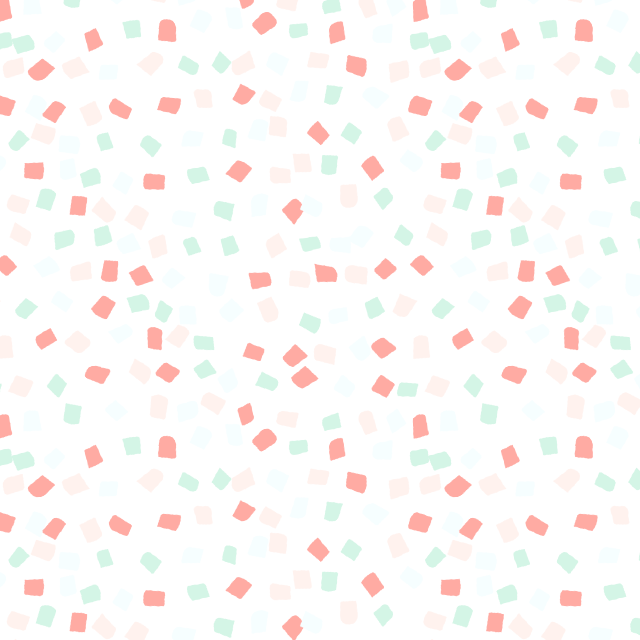
Give the GLSL for this pattern, as a WebGL 1 fragment shader.

```glsl
precision highp float;

uniform vec2 u_resolution;

const float TAU = 6.2831853;
const float TILE_CELLS = 12.0;   // cells along one repeat of the scatter
const float TILE_SIZE = 0.651;   // repeat length in canvas units

const vec3 PAPER = vec3(1.0);
const vec3 CORAL = vec3(1.0, 0.67, 0.64);
const vec3 MINT  = vec3(0.83, 0.96, 0.90);
const vec3 BLUSH = vec3(1.0, 0.95, 0.935);
const vec3 ICE   = vec3(0.965, 0.995, 1.0);

vec4 hash4(vec2 cell, float seed) {
  float n = dot(cell, vec2(12.99, 78.23)) + seed * 37.72;
  return fract(sin(n + vec4(0.0, 1.3, 2.9, 4.7)) * 43758.55);
}

mat2 rotation(float angle) {
  float c = cos(angle), s = sin(angle);
  return mat2(c, -s, s, c);
}

// Staggered lattice, bent by sines and loosened by a random shift
vec2 pieceCentre(vec2 cell, vec2 wrapped, vec4 rnd) {
  vec2 stagger = vec2(0.25 + 0.5 * mod(cell.y, 2.0), 0.5);
  vec2 sway = 0.22 * sin(TAU / TILE_CELLS * (wrapped.yx + vec2(2.0, 1.0) * wrapped) + vec2(0.7, 2.1));
  float angle = TAU * rnd.x;
  vec2 jitter = 0.2 * sqrt(rnd.y) * vec2(cos(angle), sin(angle));
  return cell + stagger + sway + jitter;
}

// Every block of 2 x 2 cells holds all four inks in a shuffled order
float inkIndex(vec2 wrapped) {
  vec4 rnd = hash4(floor(wrapped * 0.5), 9.0);
  vec2 place = mod(wrapped, 2.0);
  place = rnd.y < 0.5 ? place : place.yx;
  float order = place.x + 2.0 * place.y;
  order *= rnd.z < 0.5 ? 1.0 : 3.0;
  return mod(order + floor(rnd.x * 4.0), 4.0);
}

vec3 inkColour(float index) {
  if (index < 0.5) return CORAL;
  if (index < 1.5) return MINT;
  return index < 2.5 ? BLUSH : ICE;
}

float inkScale(float index) {
  if (index < 0.5) return 1.01;
  if (index < 1.5) return 0.94;
  return index < 2.5 ? 1.05 : 1.0;
}

// Box with its own radius at each corner
float cornerBox(vec2 p, vec2 halfSize, vec4 radii) {
  vec2 side = p.x > 0.0 ? radii.xy : radii.zw;
  float radius = p.y > 0.0 ? side.x : side.y;
  vec2 q = abs(p) - halfSize + radius;
  return length(max(q, 0.0)) + min(max(q.x, q.y), 0.0) - radius;
}

// Short brush dab: skewed, tapered, one bowed end and a rough rim
float dabDistance(vec2 p, vec4 shape, vec4 corners) {
  p.x += p.y * (shape.x - 0.5) * 0.45;
  p.y *= 1.0 + p.x * (shape.y - 0.5) * 0.9;
  p.x += 1.6 * shape.z * p.y * p.y * step(0.0, p.x);
  vec2 halfSize = vec2(0.288, 0.225) * mix(vec2(0.88), vec2(1.12), shape.zw);
  vec4 radii = mix(vec4(0.02), vec4(0.17, 0.15, 0.09, 0.09), corners * corners);
  float rough = 0.006 * sin(p.y * 27.0 + corners.x * TAU) * sin(p.x * 21.0 + corners.y * TAU)
              + 0.003 * sin(p.y * 71.0 + p.x * 43.0 + corners.z * TAU);
  return cornerBox(p, halfSize, radii) + rough;
}

void main() {
  float cellsAcross = TILE_CELLS / TILE_SIZE;
  float canvas = min(u_resolution.x, u_resolution.y);
  vec2 p = gl_FragCoord.xy / canvas * cellsAcross;
  float blur = 0.7 * cellsAcross / canvas;
  vec3 colour = PAPER;

  // Lay every nearby dab over the paper
  for (int j = -2; j <= 2; j++) {
    for (int i = -2; i <= 2; i++) {
      vec2 cell = floor(p) + vec2(float(i), float(j));
      vec2 wrapped = mod(cell, TILE_CELLS);
      vec4 placing = hash4(wrapped, 1.0);
      float ink = inkIndex(wrapped);
      float scale = inkScale(ink);
      vec2 local = rotation(TAU * placing.z) * (p - pieceCentre(cell, wrapped, placing)) / scale;
      float d = scale * dabDistance(local, hash4(wrapped, 2.0), hash4(wrapped, 3.0));
      colour = mix(colour, inkColour(ink), 1.0 - smoothstep(-blur, blur, d));
    }
  }
  gl_FragColor = vec4(colour, 1.0);
}
```
